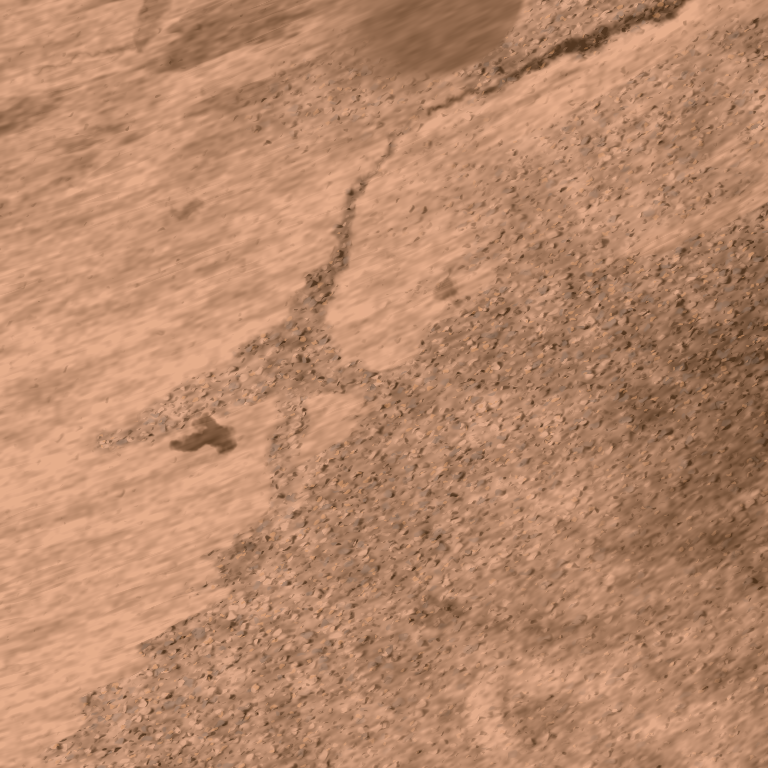
A WebGL 1 fragment shader for this texture:

```glsl
precision highp float;
uniform vec2 u_resolution;
#define LIT vec3(0.845, 0.635, 0.505)
#define DARK vec3(0.44, 0.305, 0.205)
#define GREY vec3(0.60, 0.50, 0.44)
#define OCHRE vec3(0.80, 0.54, 0.33)
#define SLAB_TONE 1.0
#define SOIL_TONE 0.66
#define STRATA_DEPTH 0.75
#define LUMP_DEPTH 0.75
#define GRIT_DEPTH 0.42
#define PEBBLE_SCALE 78.0
#define GRAVEL_SCALE 135.0

float hash(vec2 p) {
  vec3 q = fract(vec3(p.xyx) * 0.1031);
  q += dot(q, q.yzx + 33.33);
  return fract((q.x + q.y) * q.z);
}
float noise(vec2 p) {
  vec2 i = floor(p), f = fract(p);
  f = f * f * (3.0 - 2.0 * f);
  return mix(mix(hash(i), hash(i + vec2(1, 0)), f.x),
             mix(hash(i + vec2(0, 1)), hash(i + vec2(1, 1)), f.x), f.y);
}
float fbm(vec2 p) {
  float sum = 0.0, amp = 0.53;
  for (int i = 0; i < 4; i++) {
    sum += amp * noise(p);
    p = p * 2.03 + 7.3;
    amp *= 0.5;
  }
  return sum;
}
// Signed depth inside a tapered vein
float vein(vec2 p, vec2 a, vec2 b, float wa, float wb) {
  vec2 ab = b - a;
  float t = clamp(dot(p - a, ab) / dot(ab, ab), 0.0, 1.0);
  return mix(wa, wb, t) - length(p - a - ab * t);
}
// Soft hollow, tilted along the bedding
float pit(vec2 p, vec2 center, vec2 radii, float softness) {
  vec2 d = mat2(0.94, -0.34, 0.34, 0.94) * (p - center);
  return 1.0 - smoothstep(1.0 - softness, 1.0 + softness, length(d / radii));
}
// Scattered pebbles: x = body, y = shadow, z = random tint
vec3 pebbles(vec2 p, float density) {
  vec3 result = vec3(0.0);
  p += 0.5 * vec2(noise(p * 1.7), noise(p * 1.7 + 31.0));
  for (int k = 0; k < 9; k++) {
    vec2 id = floor(p) + vec2(mod(float(k), 3.0), floor(float(k) / 3.0)) - 1.0;
    vec2 d = p - id - vec2(hash(id + 37.0), hash(id + 71.0));
    d = mat2(0.87, -0.5, 0.5, 0.87) * d * vec2(0.75, 1.35);
    float radius = mix(0.25, 0.62, hash(id + 5.0));
    float present = 1.0 - smoothstep(density - 0.08, density + 0.08, hash(id + 11.0));
    float body = present * (1.0 - smoothstep(radius * 0.4, radius, length(d)));
    float shade = 1.0 - smoothstep(radius * 0.3, radius, length(d - vec2(0.3, -0.25)));
    result.y = max(result.y, present * shade * hash(id + 19.0));
    if (body > result.x) result.xz = vec2(body, hash(id + 53.0));
  }
  return result;
}
void main() {
  vec2 p = gl_FragCoord.xy / u_resolution;
  vec2 bent = p + (vec2(fbm(p * 30.0), fbm(p * 30.0 + 40.0)) - 0.5) * 0.036;
  // Bedding, steepening to the right
  vec2 bed = vec2(p.x, p.y - 0.30 * p.x - 0.13 * p.x * p.x);
  float broad = fbm(bed * vec2(4.0, 17.0));
  float streak = fbm(bed * vec2(9.0, 62.0) + broad);
  float fine = noise(bed * vec2(65.0, 210.0)) - 0.5;
  float grit = noise(bed * vec2(120.0, 190.0) + 9.0) - 0.5;
  // Debris plain and filled fractures
  float plain = min(0.66 * (1.14 * (p.x - 0.06) - p.y), 0.53 + 0.33 * (p.x - 0.42) - p.y);
  float fill = vein(bent, vec2(0.39, 0.54), vec2(0.14, 0.425), 0.045, 0.008);
  fill = max(fill, vein(bent, vec2(0.38, 0.51), vec2(0.56, 0.495), 0.025, 0.016));
  fill = max(fill, vein(bent, vec2(0.38, 0.48), vec2(0.37, 0.29), 0.016, 0.022));
  float crack = vein(bent, vec2(0.38, 0.56), vec2(0.45, 0.69), 0.023, 0.009);
  crack = max(crack, vein(bent, vec2(0.45, 0.69), vec2(0.465, 0.76), 0.012, 0.006));
  crack = max(crack, vein(bent, vec2(0.465, 0.76), vec2(0.55, 0.86), 0.004, 0.003));
  float ledge = vein(bent, vec2(0.62, 0.90), vec2(0.82, 1.02), 0.024, 0.065);
  float rough = fbm(bed * vec2(14.0, 40.0)) - 0.5;
  float soil = smoothstep(-0.007, 0.008, max(max(plain + rough * 0.11, fill + rough * 0.02), max(crack, ledge)));
  float rightSide = smoothstep(0.42, 0.75, p.x) * smoothstep(0.42, 0.52, p.y);
  float hazy = pit(p, vec2(0.47, 0.89), vec2(0.14, 0.06), 0.6);
  float gravel = max(soil, max(0.7 * hazy, 0.8 * rightSide * smoothstep(0.46, 0.62, broad + 0.3 * rough)));
  float dusty = smoothstep(0.10, 0.40, plain);
  // Layered slab with dark seams at upper left
  float upper = smoothstep(0.60, 0.86, p.y - 0.28 * p.x);
  float slab = SLAB_TONE + STRATA_DEPTH * (streak - 0.5) + 0.4 * (broad - 0.5) - 0.15 * upper;
  slab -= 0.25 * smoothstep(0.58, 0.66, streak) * noise(p * 9.0);
  slab -= 0.40 * upper * smoothstep(0.52, 0.62, fbm(bed * vec2(7.0, 26.0) + 15.0));
  float seam = max(vein(bent, vec2(0.21, 1.01), vec2(0.18, 0.94), 0.014, 0.010),
                   vein(bent, vec2(0.18, 0.94), vec2(0.04, 0.905), 0.003, 0.002));
  slab -= 0.35 * smoothstep(-0.005, 0.005, seam);
  // Lumpy soil and the shade at the right
  float lumps = fbm(p * vec2(13.0, 17.0)) - 0.5;
  float soilTone = SOIL_TONE + LUMP_DEPTH * lumps + 0.5 * (fbm(bed * vec2(40.0, 62.0)) - 0.5);
  float tone = mix(slab, soilTone, gravel) + 0.28 * fine + GRIT_DEPTH * mix(0.55, 1.0, gravel) * grit;
  tone -= 0.42 * pit(bent, vec2(1.03, 0.44), vec2(0.20, 0.27), 0.75);
  float density = mix(0.05 + 0.15 * rightSide, 0.70 - 0.34 * dusty + 0.5 * rough, gravel);
  vec3 large = pebbles(p * PEBBLE_SCALE, density);
  vec3 small = pebbles(p * GRAVEL_SCALE + 23.0, density);
  float strength = mix(0.6, 1.2 - 0.5 * dusty, gravel);
  tone -= strength * (0.75 * large.y * (1.0 - large.x) + 0.45 * small.y * (1.0 - 0.5 * small.x));
  tone += strength * gravel * (0.5 * large.x * (large.z - 0.3) + 0.4 * small.x * (small.z - 0.25));
  // Fracture shadow, lit lip and hollows
  float lip = vein(bent, vec2(0.55, 0.845), vec2(0.91, 1.01), 0.002, 0.008);
  tone += 0.25 * smoothstep(-0.008, 0.004, vein(bent, vec2(0.56, 0.83), vec2(0.9, 0.98), 0.006, 0.006));
  tone -= 0.75 * smoothstep(-0.005, 0.003, lip) * smoothstep(0.35, 0.5, noise(p * 24.0));
  tone -= 0.25 * smoothstep(-0.004, 0.006, crack);
  vec2 torn = p + 1.5 * (bent - p);
  tone -= 0.85 * pit(torn, vec2(0.263, 0.43), vec2(0.035, 0.014), 0.3);
  tone -= 0.40 * pit(torn, vec2(0.243, 0.732), vec2(0.023, 0.012), 0.4);
  tone -= 0.55 * pit(torn, vec2(0.592, 0.62), vec2(0.015, 0.009), 0.5);
  tone -= 0.40 * pit(torn, vec2(0.56, 0.20), vec2(0.036, 0.022), 0.4);
  tone += 0.28 * pit(torn, vec2(0.64, 0.06), vec2(0.025, 0.045), 0.3);
  float mound = pit(p, vec2(0.56, 1.0), vec2(0.125, 0.10), mix(0.6, 0.04, smoothstep(0.44, 0.6, p.x)));
  tone = mix(tone, 0.36 + 0.5 * (streak - 0.5) + 0.2 * fine, mound);
  // Dust palette with grey and ochre grains
  vec3 color = mix(DARK, LIT, clamp(tone, -0.35, 1.14));
  float tinted = gravel * (1.0 - mound) * (1.0 - 0.6 * dusty);
  color = mix(color, GREY, tinted * (0.1 + 0.4 * large.x * smoothstep(0.6, 0.8, 1.0 - large.z)));
  color = mix(color, OCHRE, tinted * 0.4 * small.x * smoothstep(0.75, 0.9, small.z));
  gl_FragColor = vec4(color, 1.0);
}
```
